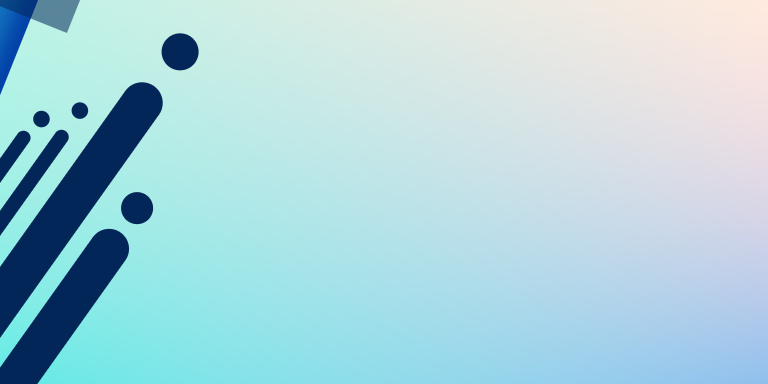
This background is drawn by a Shadertoy shader. Its source:

```glsl
// Draws a soft pastel gradient with navy diagonal streaks, dots and a layered corner at the left.

// Lengths are in canvas heights; streaks and dots are (centre x, centre y, radius)
const int COUNT = 4;
const vec3 STREAKS[COUNT] = vec3[COUNT](
    vec3(0.370, 0.732, 0.0537), vec3(0.284, 0.352, 0.0520),
    vec3(0.061, 0.641, 0.0185), vec3(0.160, 0.643, 0.0190));
const vec3 DOTS[COUNT] = vec3[COUNT](
    vec3(0.469, 0.865, 0.0482), vec3(0.357, 0.458, 0.0417),
    vec3(0.108, 0.690, 0.0215), vec3(0.208, 0.712, 0.0215));
const vec2 STREAK_DIR = vec2(0.580, 0.8146);
const float STREAK_LENGTH = 2.0;

// Corner panels, measured along two perpendicular axes from the top left
const vec2 PANEL_AXIS = vec2(0.928, 0.371);
const float BLUE_WIDTH = 0.0921;
const vec2 VEIL_SIZE = vec2(0.1935, 0.0150);
const float VEIL_OPACITY = 0.54;

const vec3 NAVY = vec3(0.01, 0.15, 0.35);
const vec3 BLUE_LIGHT = vec3(0.07, 0.44, 0.74);
const vec3 BLUE_DEEP = vec3(0.01, 0.26, 0.66);

// Backdrop colours at the left, middle and right of each row
const vec3 TOP_LEFT = vec3(0.73, 0.96, 0.90);
const vec3 TOP_MID = vec3(0.875, 0.925, 0.895);
const vec3 TOP_RIGHT = vec3(1.00, 0.92, 0.87);
const vec3 MID_LEFT = vec3(0.62, 0.94, 0.90);
const vec3 MID_MID = vec3(0.74, 0.895, 0.91);
const vec3 MID_RIGHT = vec3(0.87, 0.845, 0.90);
const vec3 LOW_LEFT = vec3(0.38, 0.92, 0.90);
const vec3 LOW_MID = vec3(0.56, 0.86, 0.92);
const vec3 LOW_RIGHT = vec3(0.56, 0.75, 0.93);

// Quadratic curve through three colours at t = 0, 0.5 and 1
vec3 blend3(vec3 a, vec3 b, vec3 c, float t) {
    return a * (1.0 - t) * (1.0 - 2.0 * t)
         + b * 4.0 * t * (1.0 - t)
         + c * t * (2.0 * t - 1.0);
}

vec3 backdrop(vec2 uv) {
    vec3 low = blend3(LOW_LEFT, LOW_MID, LOW_RIGHT, uv.x);
    vec3 mid = blend3(MID_LEFT, MID_MID, MID_RIGHT, uv.x);
    vec3 top = blend3(TOP_LEFT, TOP_MID, TOP_RIGHT, uv.x);
    return blend3(low, mid, top, uv.y);
}

// Rounded bar that ends at its tip and runs back down the diagonal
float streakDistance(vec2 p, vec3 streak) {
    vec2 fromTip = p - streak.xy;
    float along = clamp(dot(fromTip, STREAK_DIR), -STREAK_LENGTH, 0.0);
    return length(fromTip - STREAK_DIR * along) - streak.z;
}

float coverage(float dist, float pixel) {
    return clamp(0.5 - dist / pixel, 0.0, 1.0);
}

void mainImage(out vec4 fragColor, in vec2 fragCoord) {
    vec2 uv = fragCoord / iResolution.xy;
    vec2 p = fragCoord / iResolution.y;
    float pixel = 1.0 / iResolution.y;
    vec3 color = backdrop(uv);

    // Streaks and dots
    float shapes = 1e3;
    for (int i = 0; i < COUNT; i++) {
        float dotDistance = length(p - DOTS[i].xy) - DOTS[i].z;
        shapes = min(shapes, min(dotDistance, streakDistance(p, STREAKS[i])));
    }
    color = mix(color, NAVY, coverage(shapes, pixel));

    // Blue panel under a translucent veil
    vec2 corner = vec2(p.x, 1.0 - p.y);
    float across = dot(corner, PANEL_AXIS);
    float down = dot(corner, vec2(-PANEL_AXIS.y, PANEL_AXIS.x));
    vec3 blue = mix(BLUE_LIGHT, BLUE_DEEP, smoothstep(0.0, BLUE_WIDTH, across));
    color = mix(color, blue, coverage(across - BLUE_WIDTH, pixel));
    float veil = max(across - VEIL_SIZE.x, down - VEIL_SIZE.y);
    color = mix(color, NAVY, VEIL_OPACITY * coverage(veil, pixel));

    fragColor = vec4(color, 1.0);
}
```
